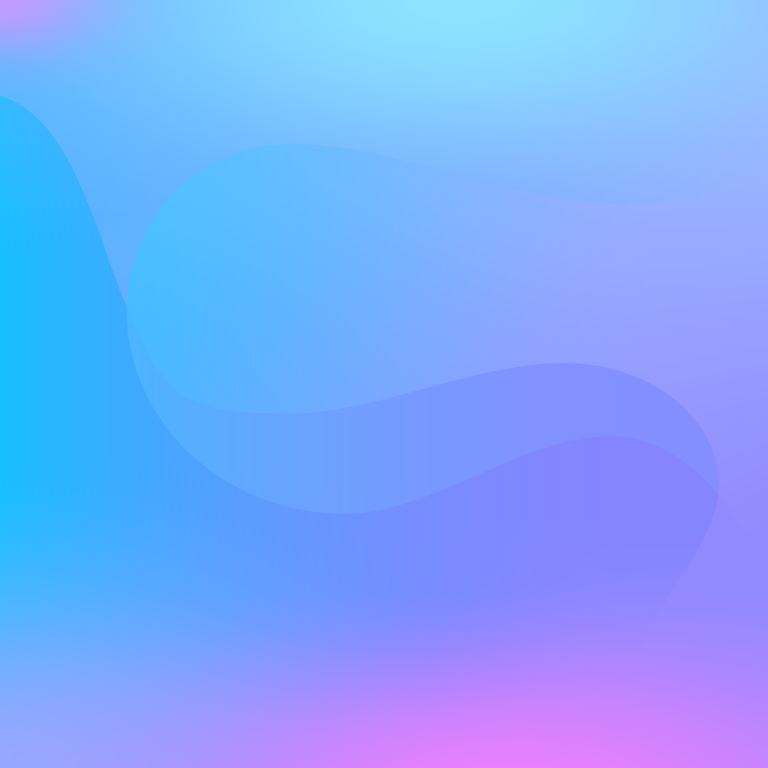
Give the GLSL for this background, as a WebGL 1 fragment shader.

```glsl
precision highp float;
// Soft blue to violet gradient with two overlapping translucent waves and pink glows.

uniform vec2 u_resolution;

const vec3 CYAN = vec3(0.09, 0.75, 1.0);
const vec3 INDIGO = vec3(0.52, 0.52, 1.0);
const vec3 VIOLET = vec3(0.57, 0.54, 1.0);
const vec3 AQUA = vec3(0.55, 0.89, 1.0);
const vec3 SKY_LEFT = vec3(0.33, 0.70, 1.0);
const vec3 SKY_RIGHT = vec3(0.60, 0.69, 1.0);
const vec3 BLOB_LEFT = vec3(0.24, 0.75, 1.0);
const vec3 BLOB_RIGHT = vec3(0.60, 0.67, 1.0);
const vec3 BLOB_SHINE = vec3(0.55, 0.80, 1.0);
const vec3 BAND_TINT = vec3(0.50, 0.85, 1.0);
const vec3 MIST = vec3(0.53, 0.68, 1.0);
const vec3 PINK = vec3(0.92, 0.50, 0.99);
const vec3 CORNER_PINK = vec3(0.85, 0.58, 1.0);

// Extreme points of the two outlines, measured from the upper left.
const vec2 BLOB_CREST = vec2(0.378, 0.1875);
const vec2 BLOB_DIP = vec2(0.807, 0.2656);
const vec2 BLOB_BELLY = vec2(0.449, 0.669);
const vec2 BLOB_ARCH = vec2(0.794, 0.568);
const float BLOB_LEFT_X = 0.165;
const float BLOB_CAP_Y = 0.404;
const vec2 BLOB_TAIL_SIZE = vec2(0.228, 0.352);
const vec2 WAVE_FALL = vec2(0.150, 0.362);
const vec2 WAVE_DIP = vec2(0.371, 0.539);
const vec2 WAVE_CREST = vec2(0.7357, 0.4727);
const vec2 WAVE_CAP = vec2(0.936, 0.6315);
const int SAMPLES = 4;

float bell(float x) {
  return exp(-x * x);
}

// Height of a unit quarter arc at a given offset from its centre.
float arc(float x) {
  return sqrt(max(1.0 - x * x, 0.0));
}

// Smooth curve from one level extreme to the next.
float swing(vec2 a, vec2 b, float x) {
  return mix(a.y, b.y, smoothstep(a.x, b.x, x));
}

float softSign(float x) {
  return 2.0 / (1.0 + exp(-2.0 * x)) - 1.0;
}

float insideWave(vec2 p) {
  float fall = p.x - WAVE_FALL.x;
  float top = WAVE_FALL.y + (fall < 0.0
    ? 0.254 * softSign(11.4 * fall) : 0.177 * softSign(14.6 * fall));
  if (p.x > WAVE_DIP.x) top = swing(WAVE_DIP, WAVE_CREST, p.x);
  if (p.x > WAVE_CREST.x) {
    vec2 size = WAVE_CAP - WAVE_CREST;
    top = WAVE_CAP.y - size.y * arc((p.x - WAVE_CREST.x) / size.x);
  }
  float right = WAVE_CAP.x - 0.107 * smoothstep(WAVE_CAP.y, 0.885, p.y);
  return step(top, p.y) * step(p.x, right);
}

float insideBlob(vec2 p) {
  float top = swing(BLOB_CREST, BLOB_DIP, p.x)
    - 0.02 * smoothstep(BLOB_DIP.x, 1.2, p.x);
  if (p.x < BLOB_CREST.x) {
    float u = (BLOB_CREST.x - p.x) / (BLOB_CREST.x - BLOB_LEFT_X);
    top = mix(BLOB_CAP_Y, BLOB_CREST.y, arc(u));
  }
  float bottom = swing(BLOB_BELLY, BLOB_ARCH, p.x);
  if (p.x < BLOB_BELLY.x) {
    float u = (BLOB_BELLY.x - p.x) / (BLOB_BELLY.x - BLOB_LEFT_X);
    bottom = mix(BLOB_CAP_Y, BLOB_BELLY.y, arc(u));
  }
  if (p.x > BLOB_ARCH.x) {
    float u = (p.x - BLOB_ARCH.x) / BLOB_TAIL_SIZE.x;
    bottom += BLOB_TAIL_SIZE.y * (1.0 - arc(u));
  }
  return step(BLOB_LEFT_X, p.x) * step(top, p.y) * step(p.y, bottom);
}

vec3 skyColor(vec2 p) {
  vec3 c = mix(SKY_LEFT, SKY_RIGHT, p.x);
  c = mix(c, AQUA, bell((p.x - 0.6) / 0.45) * (1.0 - smoothstep(0.0, 0.3, p.y)));
  c = mix(c, CORNER_PINK, 0.8 * bell(p.x / 0.13) * bell(p.y / 0.07));
  return mix(c, VIOLET, smoothstep(0.3, 0.7, p.y));
}

vec3 blobColor(vec2 p) {
  vec3 c = mix(BLOB_LEFT, BLOB_RIGHT, smoothstep(0.08, 0.88, p.x));
  c = mix(c, BLOB_SHINE, 0.25 * (1.0 - smoothstep(0.15, 0.45, p.y)));
  return mix(c, VIOLET, p.x * smoothstep(0.2, 0.75, p.y));
}

vec3 waveColor(vec2 p) {
  float rest = 1.0 - min(p.x / 0.87, 1.0);
  vec3 c = mix(CYAN, INDIGO, 1.0 - rest * rest);
  c = mix(c, SKY_LEFT, 0.5 * (1.0 - smoothstep(0.1, 0.36, p.y)));
  return mix(c, VIOLET, smoothstep(0.66, 0.88, p.y) * smoothstep(0.55, 0.83, p.x));
}

void main() {
  // Average the coverage of each region over the pixel.
  vec3 cover = vec3(0.0);
  for (int j = 0; j < SAMPLES; j++) {
    for (int i = 0; i < SAMPLES; i++) {
      vec2 jitter = (vec2(float(i), float(j)) + 0.5) / float(SAMPLES) - 0.5;
      vec2 q = (gl_FragCoord.xy + jitter) / u_resolution;
      q.y = 1.0 - q.y;
      float wave = insideWave(q);
      float blob = insideBlob(q);
      cover += vec3(wave * (1.0 - blob), blob * (1.0 - wave), wave * blob);
    }
  }
  cover /= float(SAMPLES * SAMPLES);

  vec2 p = gl_FragCoord.xy / u_resolution;
  p.y = 1.0 - p.y;
  vec3 wave = waveColor(p);
  vec3 band = mix(wave, BAND_TINT, mix(0.24, 0.10, p.x));
  vec3 color = skyColor(p) * (1.0 - cover.x - cover.y - cover.z)
    + wave * cover.x + blobColor(p) * cover.y + band * cover.z;

  // Pale mist at the lower left and a pink glow along the bottom.
  color = mix(color, MIST, smoothstep(0.6, 1.0, p.y) * (1.0 - smoothstep(0.0, 0.6, p.x)));
  color = mix(color, PINK, smoothstep(0.75, 1.03, p.y) * bell((p.x - 0.66) / 0.48));
  gl_FragColor = vec4(color, 1.0);
}
```
